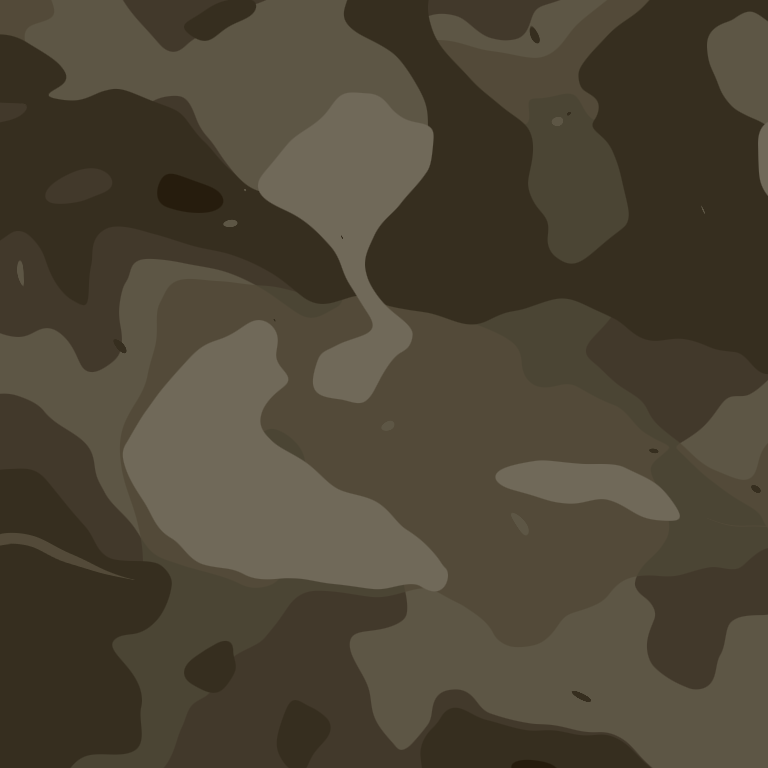
A WebGL 2 fragment shader for this pattern:

```glsl
#version 300 es
precision highp float;
// Draws an irregular camouflage of flat, lobed earth-brown patches with thin strands and small spots.

#define PATCH_FREQ 4.2      // patches across the canvas
#define WARP_BROAD 0.034    // strength of the lobes
#define WARP_FINE 0.0065    // strength of the small nicks
#define BROWN_LEVEL 0.13    // higher gives more brown, less stone
#define DARK_LEVEL 0.72     // higher gives less dark
#define DEEP_LEVEL 2.1      // higher gives less of the deepest tone
#define LIGHT_LEVEL 1.2     // higher gives less light
#define STRAND_WIDTH 0.007  // half width of the strands
#define SPOT_FREQ 7.0       // spot cells across the canvas
#define SPOT_CHANCE 0.38    // share of cells with a spot
#define SEED 11

uniform vec2 u_resolution;
out vec4 fragColor;

const vec3 DEEP = vec3(0.15, 0.11, 0.05);
const vec3 DARK = vec3(0.21, 0.18, 0.12);
const vec3 BROWN = vec3(0.26, 0.222, 0.168);
const vec3 OLIVE = vec3(0.295, 0.27, 0.205);
const vec3 EARTH = vec3(0.325, 0.292, 0.222);
const vec3 STONE = vec3(0.366, 0.338, 0.272);
const vec3 LIGHT = vec3(0.44, 0.41, 0.35);

// Integer hash giving three values in 0..1
vec3 hash(ivec3 k) {
    uvec3 v = uvec3(k) * 1664525u + 1013904223u;
    v.x += v.y * v.z; v.y += v.z * v.x; v.z += v.x * v.y;
    v ^= v >> 16u;
    v.x += v.y * v.z; v.y += v.z * v.x; v.z += v.x * v.y;
    return vec3(v >> 8u) / 16777216.0;
}

// Random value per lattice point; every 2x2 block holds one from each quarter, to keep shares even
float lattice(ivec2 cell, int seed) {
    int rank = (cell.x & 1) + 2 * (cell.y & 1);
    int shuffle = int(4.0 * hash(ivec3(cell >> 1, seed)).x);
    return (float(rank ^ shuffle) + hash(ivec3(cell, seed + 64)).y) / 4.0;
}

// Smooth value noise with mean 0 and deviation near 1
float noise(vec2 p, int seed) {
    ivec2 c = ivec2(floor(p));
    vec2 f = fract(p);
    f = f * f * (3.0 - 2.0 * f);
    float low = mix(lattice(c, seed), lattice(c + ivec2(1, 0), seed), f.x);
    float high = mix(lattice(c + ivec2(0, 1), seed), lattice(c + ivec2(1, 1), seed), f.x);
    return (mix(low, high, f.y) - 0.5) / 0.211;
}

mat2 rotation(float angle) {
    float c = cos(angle), s = sin(angle);
    return mat2(c, s, -s, c);
}

// Two octaves, each field turned its own way
float field(vec2 p, int seed) {
    p = rotation(float(seed) * 0.9) * p * PATCH_FREQ;
    return (noise(p, seed) + 0.35 * noise(rotation(0.7) * p * 2.3, seed + 1)) / 1.06;
}

vec2 warp(vec2 p, float freq, int seed) {
    p = rotation(0.5) * p * freq;
    return vec2(noise(p, seed), noise(p, seed + 1));
}

// Antialiased mask of value above level
float above(float value, float level) {
    return clamp((value - level) / max(fwidth(value), 1e-5) + 0.5, 0.0, 1.0);
}

// Paint scattered ovals over a colour
vec3 addSpots(vec3 color, vec2 p, float pixel) {
    ivec2 home = ivec2(floor(p * SPOT_FREQ));
    for (int y = -1; y <= 1; y++)
    for (int x = -1; x <= 1; x++) {
        ivec2 cell = home + ivec2(x, y);
        vec3 place = hash(ivec3(cell, SEED + 200));
        vec3 look = hash(ivec3(cell, SEED + 201));
        if (place.z > SPOT_CHANCE) continue;
        vec2 d = rotation(look.x * 6.283) * (p - (vec2(cell) + place.xy) / SPOT_FREQ);
        float radius = mix(0.002, 0.015, look.y * look.y);
        float dist = length(d * vec2(1.0, 1.5)) - radius;
        color = mix(color, look.z < 0.5 ? DARK : STONE, clamp(0.5 - dist / pixel, 0.0, 1.0));
    }
    return color;
}

void main() {
    float side = min(u_resolution.x, u_resolution.y);
    vec2 p = gl_FragCoord.xy / side;
    vec2 q = p + WARP_BROAD * warp(p, 6.0, SEED + 20);
    q += WARP_FINE * warp(p, 19.0, SEED + 30);

    // Shared tone steers dark patches toward brown and light ones toward stone
    float tone = field(q, SEED);
    float shadow = (field(q, SEED + 3) - 0.6 * tone) / 1.166;
    float glow = (field(q, SEED + 6) + 0.6 * tone) / 1.166;
    float tint = above(field(q * 0.9, SEED + 9), 0.25);

    vec3 color = mix(mix(BROWN, OLIVE, tint), mix(STONE, EARTH, tint), above(tone, BROWN_LEVEL));
    color = mix(color, DARK, above(shadow, DARK_LEVEL));
    color = mix(color, DEEP, above(shadow, DEEP_LEVEL));
    color = mix(color, LIGHT, above(glow, LIGHT_LEVEL));

    // Strands follow a contour line and taper away
    vec2 bent = mix(p, q, 0.5);
    float contour = noise(bent * 2.1, SEED + 40);
    float slope = length(vec2(dFdx(contour), dFdy(contour))) * side;
    float width = STRAND_WIDTH * smoothstep(0.35, 0.8, noise(p * 2.0, SEED + 43));
    float strand = width - abs(contour) / max(slope, 1.5);
    color = mix(color, EARTH, clamp(strand * side + 0.5, 0.0, 1.0) * step(1e-4, width));

    fragColor = vec4(addSpots(color, q, 1.0 / side), 1.0);
}
```
